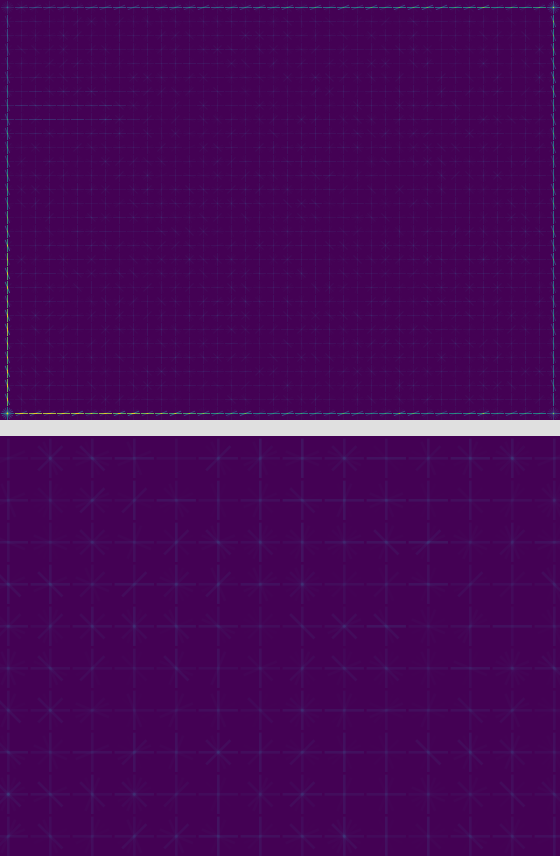
Top, the full canvas; bottom, a detail of the centre.
Reproduce this pattern procedurally as a WebGL 1 fragment shader.

```glsl
precision highp float;

uniform vec2 u_resolution;

const vec2 GRID = vec2(40.0, 30.0);
const vec2 STAR_CENTRE = vec2(0.531, 0.469);
const float HALF_WIDTH = 0.031;
const float PI = 3.14159265;

float hash(vec2 cell, float seed) {
  return fract(sin(dot(cell, vec2(12.99, 78.23)) + seed * 37.7) * 4375.85);
}

// 1.0 when two whole numbers agree
float same(float a, float b) {
  return 1.0 - step(0.5, abs(a - b));
}

float layeredSines(vec2 p) {
  return 0.5 * sin(p.x * 0.43 + 1.7 * sin(p.y * 0.31))
       + 0.5 * sin(p.y * 0.57 - p.x * 0.19 + 2.0);
}

// Purple to blue, teal, green and yellow
vec3 heatColour(float level) {
  float t = clamp(level, 0.0, 1.0) * 4.0;
  vec3 c = mix(vec3(0.267, 0.005, 0.329), vec3(0.229, 0.322, 0.546), min(t, 1.0));
  c = mix(c, vec3(0.128, 0.567, 0.551), clamp(t - 1.0, 0.0, 1.0));
  c = mix(c, vec3(0.369, 0.789, 0.383), clamp(t - 2.0, 0.0, 1.0));
  return mix(c, vec3(0.993, 0.906, 0.144), clamp(t - 3.0, 0.0, 1.0));
}

// Share of a pixel-wide window covered by a band around zero
float bandCoverage(float d, float halfWidth, float pixel) {
  float upper = min(d + 0.5 * pixel, halfWidth);
  float lower = max(d - 0.5 * pixel, -halfWidth);
  return clamp((upper - lower) / pixel, 0.0, 1.0);
}

float strokeCoverage(vec2 p, float angle, float halfLength, float pixel) {
  vec2 dir = vec2(cos(angle), sin(angle));
  float along = dot(p, dir);
  float across = dot(p, vec2(-dir.y, dir.x));
  return bandCoverage(along, halfLength, pixel)
       * bandCoverage(across, HALF_WIDTH, pixel);
}

// Faint crosses, sparse diagonals and a few brighter horizontal streaks
float innerLevel(vec2 cell, float spoke, float jitter) {
  float axial = max(same(spoke, 0.0), same(spoke, 4.0));
  float diagonal = max(same(spoke, 2.0), same(spoke, 6.0));
  float slow = 1.0 + 0.25 * layeredSines(cell + spoke * 3.0);
  float cross = (0.022 + 0.026 * jitter) * slow;
  float leaning = mix(0.012, 0.034, diagonal) * smoothstep(0.4, 1.0, jitter);
  float rowFade = exp(-0.5 * pow(abs(cell.y - 21.5), 2.0));
  float columnFade = 1.0 - smoothstep(6.0, 11.0, cell.x);
  float streak = 0.085 * rowFade * columnFade * same(spoke, 0.0);
  return mix(leaning, cross, axial) + streak * (0.7 + 0.6 * jitter);
}

// Bright strokes along the frame, each with a weaker leaning partner
float frameLevel(vec2 cell, float spoke, float jitter) {
  vec2 last = GRID - 1.0;
  vec2 u = cell / last;
  float left = same(cell.x, 0.0);
  float right = same(cell.x, last.x);
  float bottom = same(cell.y, 0.0);
  float top = same(cell.y, last.y);

  float horizontal = max(bottom * mix(0.84, 0.46, smoothstep(0.1, 0.5, u.x)),
                         top * mix(0.18, 0.56, u.x));
  float vertical = max(left * mix(0.84, 0.22, smoothstep(0.1, 1.0, u.y)),
                       right * mix(0.36, 0.48, u.y));

  float mainGain = 0.85 + 0.25 * jitter;
  float leanGain = 0.15 + 0.4 * jitter;
  float level = horizontal * (same(spoke, 0.0) * mainGain + same(spoke, 1.0) * leanGain);
  level = max(level, vertical * (same(spoke, 4.0) * mainGain + same(spoke, 5.0) * leanGain));

  // Corners are dimmer and carry a full star
  float corner = (left + right) * (bottom + top);
  return mix(level, max(0.55 * level, 0.2 * min(horizontal, vertical)), corner);
}

void main() {
  vec2 p = gl_FragCoord.xy / u_resolution * GRID;
  vec2 cell = floor(p);
  vec2 local = fract(p) - STAR_CENTRE;
  float pixel = GRID.x / u_resolution.x;

  // Stroke levels add up; the strongest stroke sets the edge coverage
  float total = 0.0;
  float strongest = 0.0;
  float edge = 0.0;
  for (int i = 0; i < 8; i++) {
    float spoke = float(i);
    float jitter = hash(cell, spoke);
    float level = max(innerLevel(cell, spoke, jitter), frameLevel(cell, spoke, jitter));
    float halfLength = 0.468 - 0.06 * abs(sin(spoke * PI / 4.0));
    float coverage = strokeCoverage(local, spoke * PI / 8.0, halfLength, pixel);
    float strength = level * coverage;
    total += strength;
    if (strength > strongest) {
      strongest = strength;
      edge = coverage;
    }
  }
  vec3 stroke = heatColour(total / max(edge, 0.01));
  gl_FragColor = vec4(mix(heatColour(0.0), stroke, edge), 1.0);
}
```
